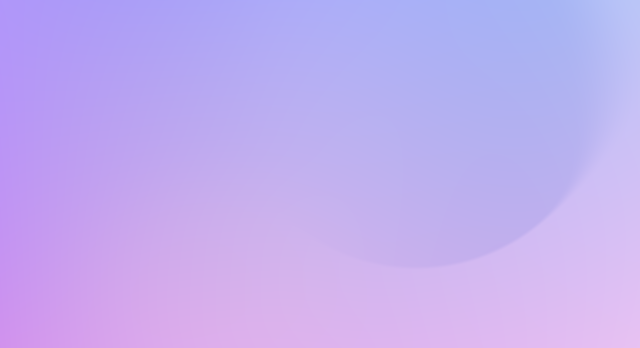
A Shadertoy shader for this background:

```glsl
// A soft pastel backdrop: violet and blue above, pink below, with a faint disc.
// Four vertical colour curves are blended across by a cubic; a pink glow and
// a translucent disc, crisp below and blurred above, are laid over them.

// Smooth vertical curve through three colours, t from bottom to top
vec3 column(vec3 bottom, vec3 middle, vec3 top, float t) {
    return bottom * (1.0 - t) * (1.0 - 2.0 * t)
         + middle * 4.0 * t * (1.0 - t)
         + top * t * (2.0 * t - 1.0);
}

// Weights of the cubic through four evenly spaced columns
vec4 cubicWeights(float x) {
    float a = 3.0 * x, b = a - 1.0, c = a - 2.0, d = a - 3.0;
    return vec4(-b * c * d / 6.0, a * c * d / 2.0, -a * b * d / 2.0, a * b * c / 6.0);
}

vec3 backdrop(vec2 uv) {
    vec3 left = column(vec3(0.82, 0.57, 0.93), vec3(0.74, 0.58, 0.96), vec3(0.69, 0.59, 0.98), uv.y);
    vec3 midLeft = column(vec3(0.855, 0.675, 0.93), vec3(0.76, 0.67, 0.935), vec3(0.67, 0.645, 0.97), uv.y);
    vec3 midRight = column(vec3(0.87, 0.715, 0.94), vec3(0.775, 0.72, 0.95), vec3(0.70, 0.72, 0.98), uv.y);
    vec3 right = column(vec3(0.91, 0.76, 0.95), vec3(0.815, 0.755, 0.96), vec3(0.73, 0.775, 0.97), uv.y);
    vec4 w = cubicWeights(uv.x);
    return left * w.x + midLeft * w.y + midRight * w.z + right * w.w;
}

// Disc coverage: the rim softens upwards and the fill fades out to the left
float discShade(vec2 p) {
    float rim = length(p - vec2(1.196, 0.785)) - 0.555;
    float blur = mix(0.007, 0.13, smoothstep(0.35, 0.85, p.y));
    return (1.0 - smoothstep(-blur, blur, rim)) * smoothstep(0.75, 1.6, p.x);
}

void mainImage(out vec4 fragColor, in vec2 fragCoord) {
    vec2 uv = fragCoord / iResolution.xy;
    vec2 p = fragCoord / iResolution.y;
    vec3 color = backdrop(uv);

    // Pink glow in the lower left
    float glow = 1.0 - smoothstep(0.12, 0.44, length((p - vec2(0.62, 0.2)) * vec2(0.8, 1.0)));
    color += vec3(0.014, 0.008, -0.006) * glow;

    // Translucent disc on the right
    color -= vec3(0.07, 0.05, 0.022) * discShade(p);

    fragColor = vec4(clamp(color, 0.0, 1.0), 1.0);
}
```
